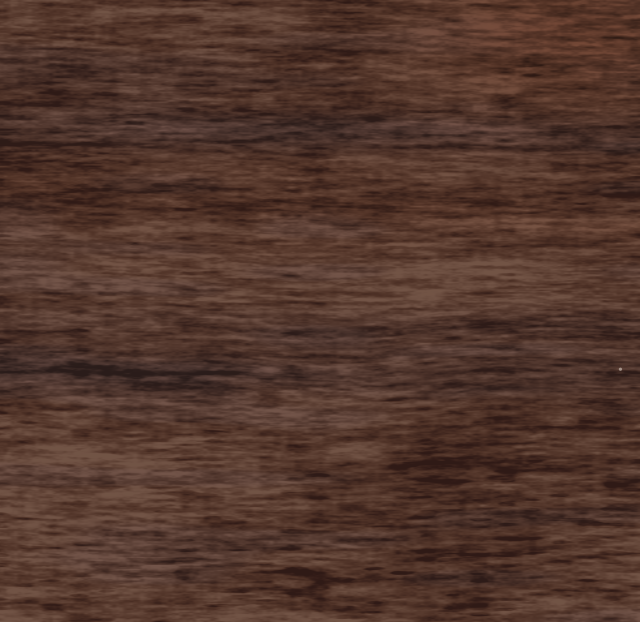
A WebGL 2 fragment shader for this texture:

```glsl
#version 300 es
precision highp float;
// Dark walnut board with horizontal grain.
// Stretched value noise at several scales sets the tone; two cool heartwood
// bands, thin veins, short pores and broad warm patches are laid over it.
uniform vec2 u_resolution;
out vec4 fragColor;

float hash(vec2 p) {
    return fract(sin(dot(p, vec2(127.1, 311.7))) * 43758.5453);
}

float noise(vec2 p) {
    vec2 i = floor(p), f = fract(p);
    f = f * f * (3.0 - 2.0 * f);
    return mix(mix(hash(i), hash(i + vec2(1, 0)), f.x),
               mix(hash(i + vec2(0, 1)), hash(i + vec2(1, 1)), f.x), f.y);
}

// Noise centred on zero, with a doubled octave for a less regular outline
float grain(vec2 p) {
    return 0.65 * noise(p) + 0.35 * noise(p * 2.03 + 17.3) - 0.5;
}

// Soft horizontal stripe around a height
float stripe(float y, float centre, float width) {
    float d = (y - centre) / width;
    return exp(-d * d);
}

// Soft elliptical patch
float patchAt(vec2 p, vec2 centre, vec2 size) {
    vec2 d = (p - centre) / size;
    return exp(-dot(d, d));
}

void main() {
    vec2 uv = gl_FragCoord.xy / u_resolution;

    // Fibres drift slowly up and down along the board
    vec2 p = uv;
    p.y += 0.018 * grain(uv * vec2(2.3, 3.0) + 4.0)
         + 0.006 * grain(uv * vec2(9.0, 16.0) + 31.0);

    // Tone from broad growth layers down to single fibres
    float tone = 0.57;
    tone += 0.34 * grain(p * vec2(1.6, 8.0) + 2.0);
    tone += 0.32 * grain(p * vec2(4.0, 42.0) + 11.0);
    tone += 0.46 * grain(p * vec2(9.0, 105.0) + 23.0);
    tone += 0.62 * grain(p * vec2(24.0, 180.0) + 47.0);
    tone += 0.38 * grain(uv * vec2(90.0, 235.0) + 71.0);

    // Large light and dark areas
    tone += 0.15 * stripe(p.y, 0.57, 0.07);
    tone += 0.12 * patchAt(uv, vec2(0.1, 0.2), vec2(0.5, 0.16));
    tone -= 0.12 * stripe(p.y, 0.70, 0.05);
    tone -= 0.18 * patchAt(uv, vec2(0.71, 0.22), vec2(0.12, 0.17));
    tone -= 0.18 * patchAt(uv, vec2(0.53, 0.95), vec2(0.09, 0.12));
    tone -= 0.14 * patchAt(uv, vec2(0.0, 0.82), vec2(0.22, 0.16));

    // Cool bands, broken up along their length
    float broken = 0.55 + 0.9 * noise(p * vec2(3.0, 30.0) + 5.0);
    float band = (stripe(p.y, 0.79, 0.032) + stripe(p.y, 0.405, 0.034)
               + 0.5 * stripe(p.y, 0.475, 0.03)) * broken;
    tone -= 0.13 * band;

    // Thin dark veins that fade in and out
    float veins = stripe(p.y, 0.398, 0.004) + 0.7 * stripe(p.y, 0.765, 0.004)
                + 0.6 * stripe(p.y, 0.463, 0.003);
    tone -= 0.36 * veins * smoothstep(0.2, 0.7, noise(p * vec2(4.0, 9.0) + 8.0));

    // Short pores, denser toward the lower edge
    float pores = smoothstep(0.64, 0.86, noise(p * vec2(24.0, 130.0) + 61.0));
    tone -= pores * mix(0.28, 0.16, smoothstep(0.1, 0.45, uv.y));
    tone = clamp(tone, 0.0, 1.0);

    // Brown ramp from dark heartwood to pale fibre
    vec3 colour = mix(vec3(0.185, 0.10, 0.085), vec3(0.31, 0.195, 0.150),
                      smoothstep(0.0, 0.5, tone));
    colour = mix(colour, vec3(0.445, 0.328, 0.272), smoothstep(0.35, 1.0, tone));

    // Cool tint in the bands, warm tint at the upper right and in loose streaks
    float light = dot(colour, vec3(0.30, 0.59, 0.11));
    float cool = band * 0.45 + 0.3 * smoothstep(0.55, 0.8, noise(p * vec2(4.0, 30.0) + 90.0));
    colour = mix(colour, light * vec3(1.26, 0.93, 0.88), clamp(cool, 0.0, 0.7));
    float warm = 0.7 * patchAt(uv, vec2(0.92, 0.95), vec2(0.28, 0.13))
               + 0.4 * stripe(p.y, 0.68, 0.07) * noise(p * vec2(4.0, 30.0) + 55.0);
    colour = mix(colour, light * vec3(1.52, 0.88, 0.62), clamp(warm, 0.0, 0.7));
    colour *= 1.0 - 0.1 * patchAt(uv, vec2(0.92, 0.97), vec2(0.3, 0.15));

    // A few tiny pale specks of dust
    vec2 cell = floor(uv * 14.0);
    vec2 offset = fract(uv * 14.0) - 0.2 - 0.6 * vec2(hash(cell + 3.0), hash(cell + 9.0));
    float speck = step(0.98, hash(cell + 40.0)) * (1.0 - smoothstep(0.02, 0.05, length(offset)));
    colour = mix(colour, vec3(0.72, 0.66, 0.62), 0.8 * speck);

    fragColor = vec4(colour, 1.0);
}
```
